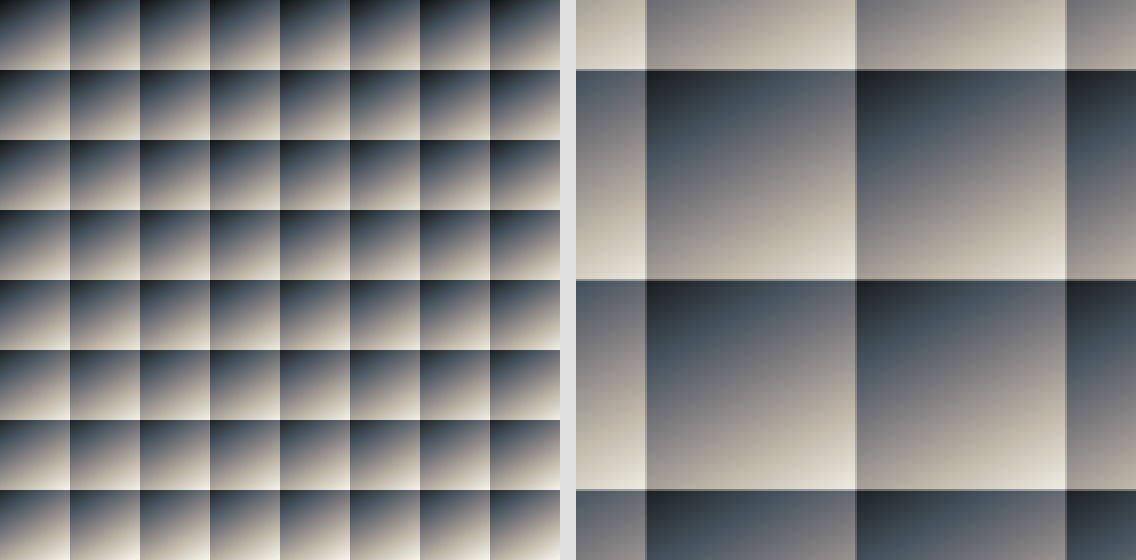
Left, the full canvas; right, a detail of the centre.
Write a three.js fragment shader that draws this pattern.

```glsl
// A grid of square tiles, each shaded from near-black slate at its upper left
// to warm cream at its lower right. One slanted ramp per tile indexes a five
// stop palette; rows lighten towards the bottom, with a faint shift per tile.

#define TILES 8.0
#define SLANT 0.36        // share of the ramp that runs across
#define RAMP_START 0.04
#define RAMP_SPAN 0.93
#define ROW_DRIFT 0.11    // lightening from the top row to the bottom row
#define TILE_SHIFT 0.012  // random lightness range per tile
#define EDGE_SOFT 0.0005  // sample offset, in canvas widths

varying vec2 vUv;

// Sine-free hash of a tile index, 0 to 1
float hash(vec2 cell) {
  vec3 p = fract(vec3(cell.xyx) * 0.1031);
  p += dot(p, p.yzx + 33.33);
  return fract((p.x + p.y) * p.z);
}

// Palette from ink through slate, grey and sand to cream
vec3 palette(float t) {
  vec3 ink   = vec3(0.06, 0.07, 0.07);
  vec3 slate = vec3(0.28, 0.33, 0.375);
  vec3 grey  = vec3(0.50, 0.49, 0.50);
  vec3 sand  = vec3(0.76, 0.725, 0.665);
  vec3 cream = vec3(0.95, 0.945, 0.91);
  vec3 color = mix(ink, slate, clamp(t / 0.3, 0.0, 1.0));
  color = mix(color, grey, clamp((t - 0.3) / 0.2, 0.0, 1.0));
  color = mix(color, sand, clamp((t - 0.5) / 0.25, 0.0, 1.0));
  return mix(color, cream, clamp((t - 0.75) / 0.25, 0.0, 1.0));
}

vec3 tiledGradient(vec2 uv) {
  vec2 grid = clamp(uv, 0.0, 0.99999) * TILES;
  vec2 cell = floor(grid);
  vec2 local = fract(grid);

  // Slanted ramp inside the tile, zero at the upper left
  float ramp = mix(1.0 - local.y, local.x, SLANT);

  // Drift by row and small variation by tile
  float drift = ROW_DRIFT * (0.5 - cell.y / (TILES - 1.0));
  float shift = TILE_SHIFT * (hash(cell) - 0.5);
  return palette(RAMP_START + RAMP_SPAN * ramp + drift + shift);
}

void main() {
  // Four samples soften the tile edges
  vec3 color = vec3(0.0);
  for (int i = 0; i < 4; i++) {
    float n = float(i);
    vec2 corner = vec2(mod(n, 2.0), floor(n / 2.0)) * 2.0 - 1.0;
    color += tiledGradient(vUv + corner * EDGE_SOFT);
  }
  gl_FragColor = vec4(color * 0.25, 1.0);
}
```
